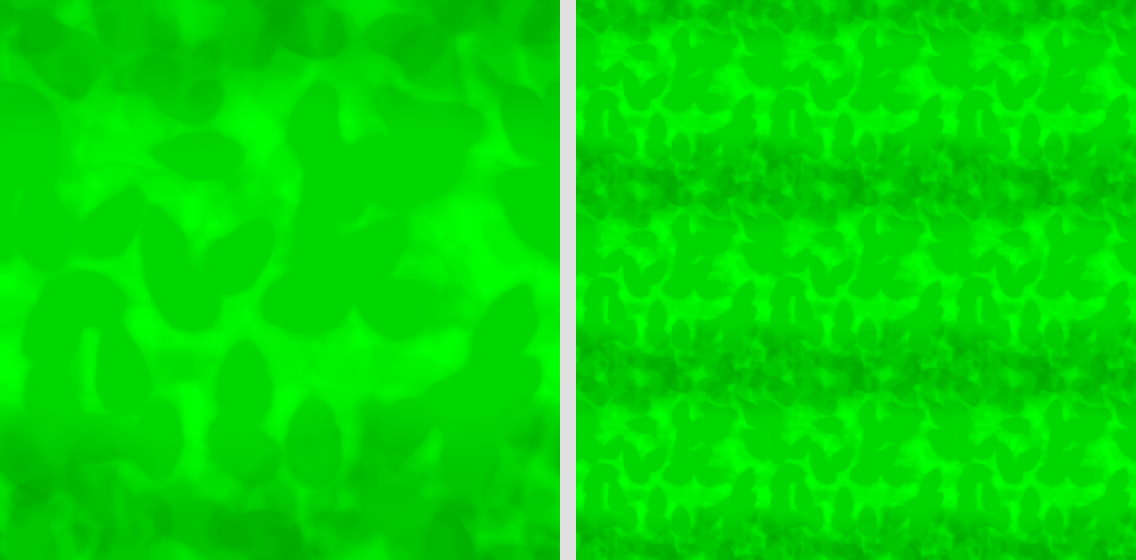
Left, the tile; right, the same tile 3 across and 3 down.
Give the GLSL for this texture, as a three.js fragment shader.

```glsl
// Soft green camouflage: flat oval patches over bright cloudy ground,
// with a darker, veiled band across the wrapping top and bottom edge.
// Ovals are scattered one per jittered cell and merged by a smooth union.
varying vec2 vUv;

// Sine-free hash giving three values from 0 to 1.
vec3 hash3(vec2 p) {
  vec3 h = fract(p.xyx * vec3(0.1031, 0.1030, 0.0973));
  h += dot(h, h.yxz + 33.33);
  return fract((h.xxy + h.yzz) * h.zyx);
}

// Value noise that wraps after a whole number of cells.
float wrapNoise(vec2 uv, float cells, float seed) {
  vec2 p = uv * cells;
  vec2 i = floor(p);
  vec2 f = p - i;
  f = f * f * f * (f * (f * 6.0 - 15.0) + 10.0);
  vec2 a = mod(i, cells) + seed;
  vec2 b = mod(i + 1.0, cells) + seed;
  float low = mix(hash3(a).x, hash3(vec2(b.x, a.y)).x, f.x);
  float high = mix(hash3(vec2(a.x, b.y)).x, hash3(b).x, f.x);
  return mix(low, high, f.y);
}

float wrapFbm(vec2 uv, float cells, float seed) {
  float sum = 0.0;
  float weight = 0.55;
  for (int octave = 0; octave < 3; octave++) {
    sum += weight * wrapNoise(uv, cells, seed);
    cells *= 2.0;
    seed += 17.0;
    weight *= 0.5;
  }
  return sum / 0.9625;
}

// Smooth distance to scattered ovals, mostly leaning to the upper left.
float ovalField(vec2 uv, float cells, float share, float seed) {
  vec2 home = floor(uv * cells);
  float sum = 0.0001;
  for (int y = -1; y <= 1; y++) {
    for (int x = -1; x <= 1; x++) {
      vec2 cell = home + vec2(float(x), float(y));
      vec2 id = mod(cell, cells) + seed;
      vec3 place = hash3(id);
      vec3 form = hash3(id + 51.0);
      vec2 q = uv - (cell + 0.15 + 0.7 * place.xy) / cells;
      float angle = 2.0 + 2.7 * (form.x - 0.5);
      float c = cos(angle);
      float s = sin(angle);
      q = vec2(c * q.x + s * q.y, c * q.y - s * q.x);
      vec2 radius = vec2(0.63, 0.35 + 0.09 * form.z) * (0.8 + 0.25 * form.y) / cells;
      // One end is slightly narrower than the other.
      q.y *= 1.0 + 0.22 * q.x / radius.x;
      float d = (length(q / radius) - 1.0) * radius.y;
      sum += step(place.z, share) * exp(-150.0 * d);
    }
  }
  return -log(sum) / 150.0;
}

void main() {
  // Gentle warp roughens the oval outlines.
  vec2 warp = vec2(wrapFbm(vUv, 12.0, 11.0), wrapFbm(vUv, 12.0, 83.0)) - 0.5;
  vec2 uv = vUv + 0.03 * warp;

  // Dark band centred on the top and bottom edge.
  float height = 0.5 + 0.5 * cos(6.2832 * vUv.y);
  float band = smoothstep(0.42, 1.05, height + 0.6 * (wrapFbm(vUv, 3.0, 29.0) - 0.5));

  // Bright ground with cloudy mottling, small veils and thin wisps.
  float cloud = smoothstep(0.4, 0.8, wrapFbm(uv, 9.0, 140.0));
  float wisp = 1.0 - smoothstep(0.0, 0.12, abs(wrapFbm(uv + 0.5 * warp.yx * 0.1, 8.0, 173.0) - 0.5));
  float veil = 1.0 - smoothstep(-0.006, 0.012, ovalField(uv, 13.0, 0.55, 210.0));
  float ground = 1.0 - 0.11 * cloud - 0.035 * wisp - 0.1 * band;
  ground -= 0.05 * veil * (1.0 - 0.5 * cloud);

  // Flat patches: a clear edge inside a wider halo.
  float d = ovalField(uv, 8.0, 0.72, 320.0);
  float core = 1.0 - smoothstep(-0.003, 0.007, d);
  float halo = 1.0 - smoothstep(0.0, 0.022, d);
  float patchTone = 0.845 - 0.065 * band;
  float green = mix(ground, patchTone, 0.65 * core + 0.35 * halo);

  // Overlapping shadows of two sizes deepen only the band.
  float shadow = 1.0 - smoothstep(-0.007, 0.01, ovalField(uv, 9.0, 0.65, 430.0));
  float fold = 1.0 - smoothstep(-0.005, 0.008, ovalField(uv, 15.0, 0.45, 540.0));
  green -= band * (0.055 * shadow + 0.03 * fold + 0.02 * veil);

  gl_FragColor = vec4(0.0, clamp(green, 0.66, 1.0), 0.0, 1.0);
}
```
